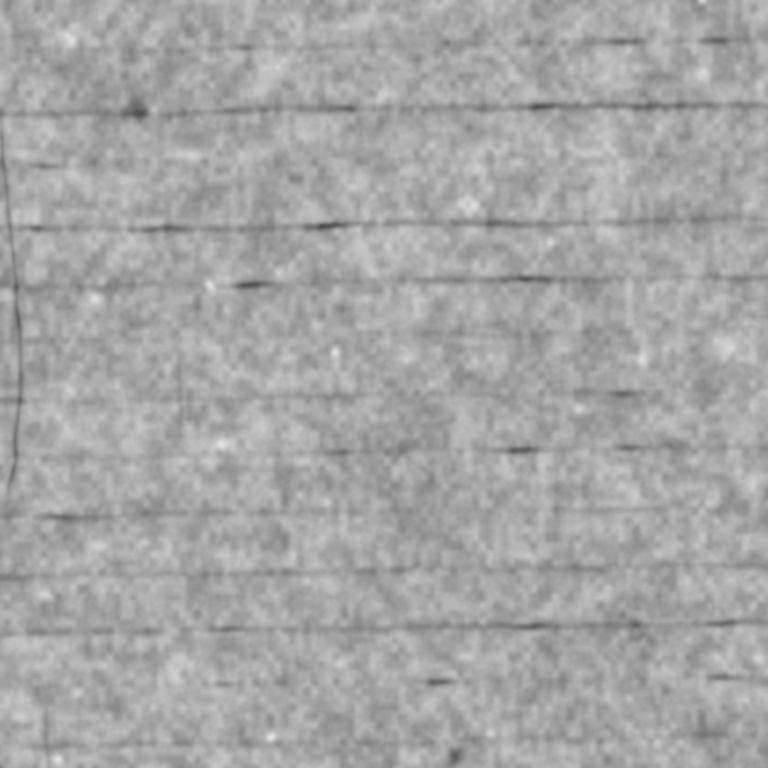
Give the GLSL for this texture, as a Shadertoy shader.

```glsl
// Grey weathered concrete with thirteen faint tilted grooves, cracks, pits and pale specks.

const int GROOVES = 13;
const float SPACING = 0.0757;
const float FIRST_GROOVE = 0.018;
const float TILT = -0.015;
const float BASE_GREY = 0.662;

// Groove depths from bottom to top
const float DEPTH[GROOVES] = float[](0.05, 0.03, 0.09, 0.08, 0.08, 0.06, 0.08,
                                     0.05, 0.11, 0.12, 0.04, 0.14, 0.06);

float hash(vec2 p) {
    vec3 q = fract(vec3(p.xyx) * 0.1031);
    q += dot(q, q.yzx + 33.33);
    return fract((q.x + q.y) * q.z);
}

float noise(vec2 p) {
    vec2 i = floor(p), f = fract(p);
    f = f * f * (3.0 - 2.0 * f);
    return mix(mix(hash(i), hash(i + vec2(1, 0)), f.x),
               mix(hash(i + vec2(0, 1)), hash(i + vec2(1, 1)), f.x), f.y);
}

// Soft elliptical spot, 1 at the centre
float spot(vec2 offset, vec2 radius) {
    vec2 d = offset / radius;
    return exp(-dot(d, d));
}

// Mottled grain in several sizes, centred on zero
float grain(vec2 p) {
    mat2 turn = mat2(0.8, 0.6, -0.6, 0.8);
    return 0.13 * (noise(p * vec2(105.0, 90.0)) - 0.5)
         + 0.11 * (noise(turn * p * 58.0 + 17.0) - 0.5)
         + 0.09 * (noise(turn * p * 27.0 + 41.0) - 0.5)
         + 0.05 * (noise(p * 8.0 + 73.0) - 0.5)
         + 0.04 * (noise(turn * p * 170.0 + 9.0) - 0.5);
}

// Darkness of one groove, with uneven depth and elongated dark smears
float groove(vec2 p, float row, float depth) {
    float wobble = 0.006 * (noise(vec2(p.x * 9.0, row * 7.3)) - 0.5)
                 + 0.004 * (noise(vec2(p.x * 32.0, row * 3.7)) - 0.5);
    float centre = FIRST_GROOVE + row * SPACING + 0.013 - 0.1 * depth;
    float d = p.y - centre - wobble;
    float wear = 0.3 + 0.9 * noise(vec2(p.x * 6.0, row * 5.1 + 2.0))
               + 0.5 * (noise(vec2(p.x * 40.0, row * 11.0)) - 0.5);
    float dark = depth * wear * spot(vec2(d, 0.0), vec2(0.0055));

    // Smears gather toward the left
    float cell = floor(p.x * 8.0);
    float present = step(0.73 + 0.02 * cell, hash(vec2(cell + 3.0, row + 19.0)));
    float middle = (cell + 0.35 + 0.3 * hash(vec2(cell, row + 51.0))) / 8.0;
    float size = 0.6 + 0.6 * hash(vec2(cell + 60.0, row));
    return dark + 0.2 * present * size * spot(vec2(p.x - middle, d), vec2(0.022 * size, 0.005));
}

// Pale grains scattered on a jittered grid
float specks(vec2 p) {
    const float CELLS = 11.0;
    vec2 home = floor(p * CELLS);
    float light = 0.0;
    for (int y = -1; y <= 1; y++)
    for (int x = -1; x <= 1; x++) {
        vec2 cell = home + vec2(x, y);
        vec2 centre = (cell + vec2(hash(cell + 5.0), hash(cell + 37.0))) / CELLS;
        float chance = hash(cell + 71.0);
        float size = mix(0.006, 0.014, hash(cell + 90.0));
        light += step(0.6, chance) * mix(0.06, 0.22, hash(cell + 113.0))
               * spot(p - centre, vec2(size, size * 0.9));
    }
    return light;
}

// Thin upright crack between two heights, bowed to the right around its middle
float crack(vec2 p, float x, float bow, float low, float high) {
    float bend = bow * exp(-pow((p.y - 0.52) / 0.17, 2.0));
    float jitter = 0.006 * (noise(vec2(p.y * 30.0, x * 50.0)) - 0.5);
    float ends = smoothstep(low - 0.02, low + 0.02, p.y)
               * (1.0 - smoothstep(high - 0.02, high + 0.02, p.y));
    float broken = 0.5 + 0.7 * noise(vec2(p.y * 24.0, x * 90.0 + 8.0));
    return ends * broken * spot(vec2(p.x - x - bend - jitter, 0.0), vec2(0.0038));
}

void mainImage(out vec4 fragColor, in vec2 fragCoord) {
    vec2 p = fragCoord / iResolution.xy;
    float grey = BASE_GREY + grain(p) + specks(p);

    // Grooves rise slightly to the right
    vec2 tilted = vec2(p.x, p.y + TILT * p.x);
    for (int i = 0; i < GROOVES; i++)
        grey -= groove(tilted, float(i), DEPTH[i]);

    // Long crack by the left edge and two faint short ones
    grey -= 0.17 * crack(p, 0.003, 0.025, 0.36, 0.84);
    grey -= 0.09 * crack(p, 0.234, 0.0, 0.43, 0.54);
    grey -= 0.09 * crack(p, 0.062, 0.0, -0.05, 0.07);

    // Ragged pits and a mottled stain
    vec2 ragged = p + 0.008 * (vec2(noise(p * 70.0), noise(p * 70.0 + 31.0)) - 0.5);
    grey -= 0.25 * spot(ragged - vec2(0.18, 0.853), vec2(0.012, 0.015));
    grey -= 0.24 * spot(ragged - vec2(0.59, 0.014), vec2(0.011));
    grey -= 0.22 * noise(p * 75.0 + 12.0) * spot(ragged - vec2(0.827, 0.167), vec2(0.028, 0.04));

    fragColor = vec4(vec3(clamp(grey, 0.0, 1.0)), 1.0);
}
```
